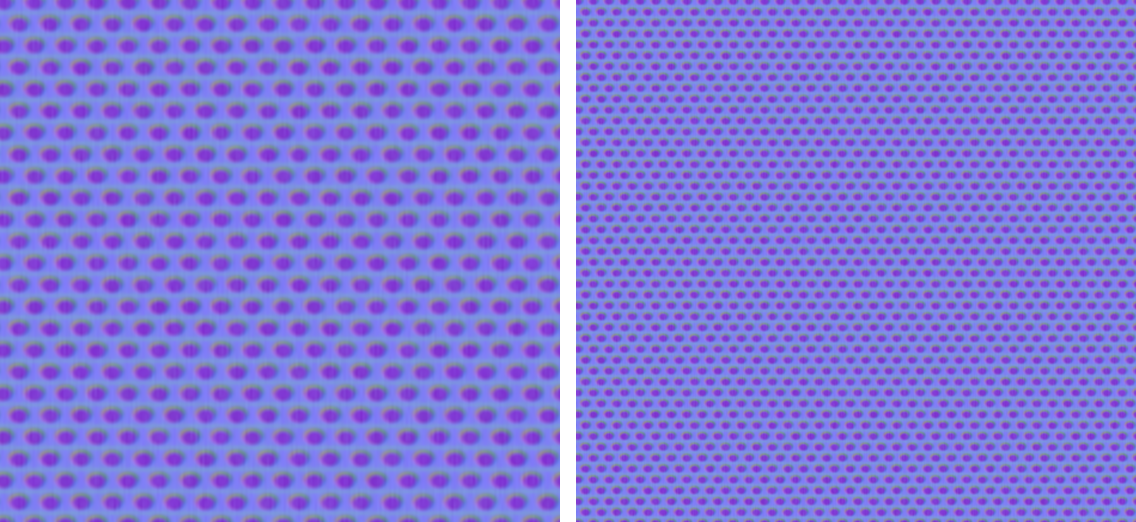
Left, the tile; right, the same tile 2 across and 2 down.
A WebGL 2 fragment shader for this texture map:

```glsl
#version 300 es
precision highp float;

uniform vec2 u_resolution;
out vec4 outColor;

const vec2 GRID = vec2(18.0, 24.0);          // dents across, rows down
const vec2 GRID_OFFSET = vec2(0.11, -0.09);  // centre of the first dent
const vec2 DENT_RADII = vec2(0.36, 0.40);    // in grid cells
const vec2 STREAK_GRID = vec2(234.0, 36.0);
const vec2 PATCH_GRID = vec2(36.0, 24.0);

const vec3 FLAT_BLUE = vec3(0.50, 0.49, 0.97);
const vec3 CORE_PURPLE = vec3(0.505, 0.23, 0.83);
const vec3 HALO_SHIFT = vec3(-0.01, 0.075, -0.075);

// Integer hash, 0 to 1
float hash(vec2 p) {
    uvec2 k = uvec2(ivec2(p)) * uvec2(1597u, 3571u);
    uint n = (k.x ^ k.y) * 40503u + 911u;
    n = (n ^ (n >> 13u)) * 69069u;
    n = (n ^ (n >> 15u)) * 30011u;
    return float((n >> 8u) & 65535u) / 65535.0;
}

// Value noise that wraps after `period` cells
float wrappedNoise(vec2 p, vec2 period) {
    vec2 i = floor(p);
    vec2 f = smoothstep(0.0, 1.0, p - i);
    vec2 a = mod(i, period);
    vec2 b = mod(i + 1.0, period);
    float low = mix(hash(a), hash(vec2(b.x, a.y)), f.x);
    float high = mix(hash(vec2(a.x, b.y)), hash(b), f.x);
    return mix(low, high, f.y);
}

// Soft ring centred on `radius`
float ring(float d, float radius, float width) {
    float t = (d - radius) / width;
    return exp(-t * t);
}

// Soft core of the dent, sitting slightly low
float coreMask(vec2 q) {
    return 1.0 - smoothstep(0.35, 1.05, length(q + vec2(0.0, 0.12)));
}

// Colour shift of one dent: core, sloped rim and pale halo
vec3 dentShift(vec2 q, float depth) {
    float d = length(q);
    vec2 dir = q / max(d, 0.001);
    float topSide = smoothstep(-0.5, 0.8, dir.y);
    vec3 slope = vec3(-0.11 * dir.x, 0.08 * max(dir.y, 0.0), -0.05 - 0.29 * topSide);
    vec3 core = (CORE_PURPLE - FLAT_BLUE) * coreMask(q);
    vec3 rim = slope * ring(d, 0.85, 0.28);
    vec3 halo = HALO_SHIFT * ring(d, 1.3, 0.28) * dir.y * dir.y;
    return (core + rim) * depth + halo;
}

void main() {
    vec2 uv = gl_FragCoord.xy / u_resolution;
    vec2 cell = uv * GRID - GRID_OFFSET;
    float nearestRow = floor(cell.y + 0.5);

    vec3 color = FLAT_BLUE;
    float inside = 0.0;

    // Staggered rows: the closest dent in each of three rows
    for (int k = -1; k <= 1; k++) {
        float row = nearestRow + float(k);
        float x = cell.x - 0.5 * mod(row, 2.0);
        float column = floor(x + 0.5);
        vec2 id = mod(vec2(column, row), GRID);
        vec2 jitter = vec2(hash(id + 41.0), hash(id + 83.0)) - 0.5;
        vec2 q = (vec2(x - column, cell.y - row) + 0.025 * jitter) / DENT_RADII;
        color += dentShift(q, mix(0.95, 1.05, hash(id)));
        inside += 1.0 - smoothstep(0.5, 1.3, length(q));
    }

    // Fine upright streaks, stronger inside the dents, and faint patches
    float streak = wrappedNoise(uv * STREAK_GRID, STREAK_GRID) - 0.5;
    float patchTone = wrappedNoise(uv * PATCH_GRID, PATCH_GRID) - 0.5;
    color += vec3(0.5, 1.0, 0.6) * streak * mix(0.025, 0.06, inside);
    color += vec3(-0.01, 0.025, -0.025) * patchTone;

    outColor = vec4(clamp(color, 0.0, 1.0), 1.0);
}
```
